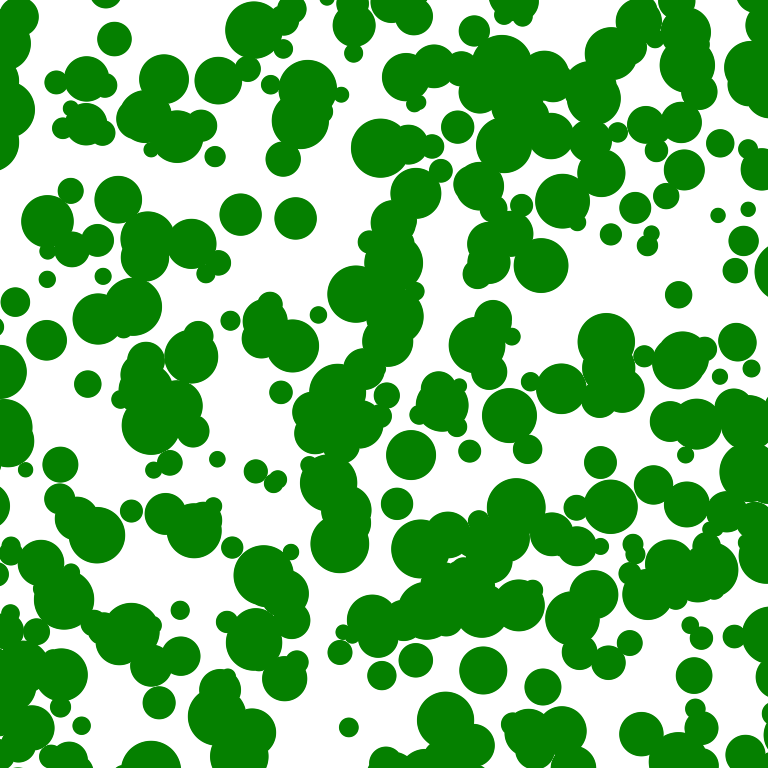
Reproduce this pattern procedurally as a WebGL 1 fragment shader.

```glsl
precision highp float;
// Green blobs on white: the union of randomly scattered discs of mixed size.
// A fine grid holds a few optional discs per cell, which approximates a
// Poisson scatter; the nearest disc edge gives a distance that is inked.

uniform vec2 u_resolution;

const vec3 PAPER = vec3(1.0);
const vec3 INK = vec3(0.02, 0.50, 0.0);

const float CELLS = 24.0;         // grid cells across the canvas
const int SLOTS = 4;              // possible discs per cell
const float PRESENCE = 0.167;     // chance that a slot holds a disc
const float RADIUS_MIN = 0.010;   // in canvas units
const float RADIUS_MAX = 0.040;   // must stay below 1 / CELLS
const float RADIUS_SKEW = 1.3;    // above 1 favours small discs
const vec2 SEED = vec2(137.0, 59.0);

// Four random values in 0..1 from a 3D lattice point.
vec4 hash4(vec3 p) {
    vec4 q = fract(p.xyzx * vec4(0.1031, 0.1030, 0.0973, 0.1099));
    q += dot(q, q.wzxy + 33.33);
    return fract((q.xxyz + q.yzzw) * q.zywx);
}

// Signed distance to the discs around p, negative inside.
float discField(vec2 p) {
    vec2 home = floor(p * CELLS);
    float nearest = 1.0;
    for (int y = -1; y <= 1; y++) {
        for (int x = -1; x <= 1; x++) {
            vec2 cell = home + vec2(float(x), float(y));
            for (int slot = 0; slot < SLOTS; slot++) {
                vec4 rnd = hash4(vec3(cell + SEED, 17.0 * float(slot) + 5.0));
                if (rnd.w < PRESENCE) {
                    vec2 center = (cell + rnd.xy) / CELLS;
                    float radius = mix(RADIUS_MIN, RADIUS_MAX, pow(rnd.z, RADIUS_SKEW));
                    nearest = min(nearest, distance(p, center) - radius);
                }
            }
        }
    }
    return nearest;
}

void main() {
    float pixel = 1.0 / min(u_resolution.x, u_resolution.y);
    float d = discField(gl_FragCoord.xy * pixel);

    // Crisp edge, smoothed over about one pixel
    float ink = 1.0 - smoothstep(-0.6 * pixel, 0.6 * pixel, d);
    gl_FragColor = vec4(mix(PAPER, INK, ink), 1.0);
}
```
